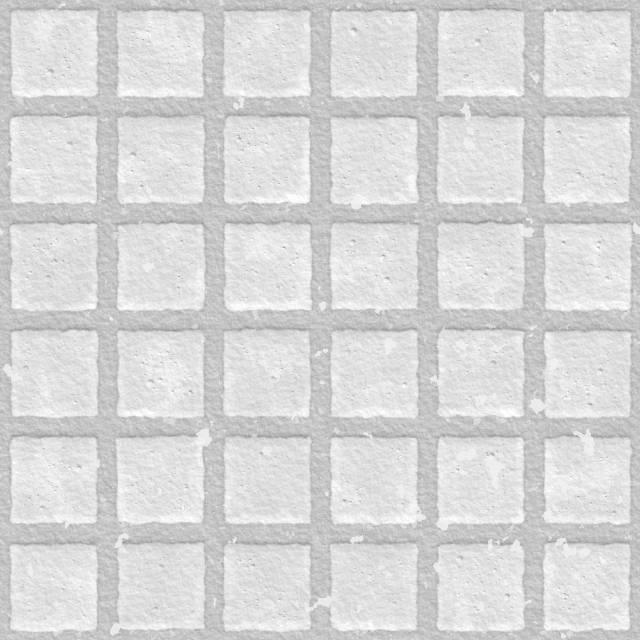
Give the GLSL for this texture, as a WebGL 2 fragment shader.

```glsl
#version 300 es
precision highp float;
// Worn pale square tiles in a six by six grid with rough grey grout, pits and white splashes.
uniform vec2 u_resolution;
out vec4 outColor;

#define TILES 6.0
#define HALF_SIZE 0.404
#define CORNER 0.035
#define EDGE_WOBBLE 0.022
#define FACE_GREY 0.878
#define GROUT_GREY 0.775
#define RIM_LIGHT 0.055
#define EDGE_SHADOW 0.105
#define GRAIN 0.10
#define PIT_DEPTH 0.20
#define SPLASH_GREY 0.945

// Integer hash: two random values per lattice point
vec2 hash2(vec2 p) {
    uvec2 k = uvec2(ivec2(p)) * uvec2(1597u, 3571u);
    uint n = (k.x ^ k.y) * 747796405u + 2891336u;
    n = ((n >> 15) ^ n) * 277803u;
    n = ((n >> 13) ^ n) * 668265u;
    n ^= n >> 16;
    return vec2(n & 65535u, n >> 16) / 65535.0;
}

float cornerSlope(vec2 lattice, vec2 offset, float freq) {
    float angle = 6.28318 * hash2(mod(lattice, freq) + freq).x;
    return dot(vec2(cos(angle), sin(angle)), offset);
}

// Gradient noise that wraps at the canvas border
float gradNoise(vec2 uv, float freq) {
    vec2 i = floor(uv * freq), f = fract(uv * freq);
    vec2 u = f * f * f * (f * (f * 6.0 - 15.0) + 10.0), o = vec2(0.0, 1.0);
    float low = mix(cornerSlope(i, f, freq), cornerSlope(i + o.yx, f - o.yx, freq), u.x);
    float high = mix(cornerSlope(i + o, f - o, freq), cornerSlope(i + 1.0, f - 1.0, freq), u.x);
    return mix(low, high, u.y);
}

float fbm(vec2 uv, float freq) {
    float sum = 0.0, amp = 1.0;
    for (int i = 0; i < 4; i++) {
        sum += amp * gradNoise(uv, freq);
        freq *= 2.0;
        amp *= 0.55;
    }
    return sum;
}

float roundBox(vec2 p, float halfSize, float radius) {
    vec2 q = abs(p) - halfSize + radius;
    return length(max(q, 0.0)) + min(max(q.x, q.y), 0.0) - radius;
}

// Scattered pits: x is the dark hollow, y the lit lower lip
vec2 pits(vec2 uv, float freq, float density) {
    vec2 p = uv * freq, base = floor(p), result = vec2(0.0);
    for (int k = 0; k < 9; k++) {
        vec2 id = base + vec2(k % 3, k / 3) - 1.0;
        vec2 key = mod(id, freq) + 3.0 * freq;
        vec2 place = hash2(key), kind = hash2(key + 517.0);
        vec2 delta = p - id - place;
        float radius = mix(0.16, 0.42, kind.y * kind.y);
        float present = step(kind.x, density);
        float hollow = smoothstep(radius, radius * 0.35, length(delta * vec2(1.0, 1.15)));
        float lip = smoothstep(radius, radius * 0.3, length(delta + vec2(0.3, 0.65) * radius));
        result = max(result, present * vec2(hollow * (1.0 - lip), lip));
    }
    return result;
}

void main() {
    vec2 uv = gl_FragCoord.xy / u_resolution;
    vec2 cell = floor(uv * TILES);
    vec2 tileRnd = hash2(cell + 91.0), wearRnd = hash2(cell + 233.0);
    float soft = max(0.012, TILES / u_resolution.y);

    // Tile outline, slightly shifted and chipped
    vec2 q = fract(uv * TILES) - vec2(0.507, 0.497) + (tileRnd - 0.5) * 0.012;
    q += EDGE_WOBBLE * vec2(fbm(uv, 40.0), fbm(uv + 0.37, 40.0));
    float d = roundBox(q, HALF_SIZE, CORNER);
    float tile = smoothstep(soft, -soft, d);
    float top = smoothstep(-0.04, 0.06, q.y - abs(q.x));
    float bottom = smoothstep(-0.04, 0.06, -q.y - abs(q.x));

    // Shared surface noise, lit from above
    vec2 lightStep = vec2(0.0005, 0.0011);
    float grain = fbm(uv - lightStep, 90.0) - fbm(uv + lightStep, 90.0);
    float cloud = fbm(uv, 18.0);
    float patches = fbm(uv + 0.21, 12.0);

    // Tile face: bright lower and side rims, greyer upper bevel
    float rim = smoothstep(-0.10, -0.035, d + 0.05 * cloud);
    float face = FACE_GREY + 0.03 * cloud + GRAIN * grain + 0.018 * (wearRnd.x - 0.5);
    face += RIM_LIGHT * rim * mix(mix(0.4, 1.0, bottom), -0.5, top);
    face += 0.035 * smoothstep(0.12, 0.4, patches);
    float centre = smoothstep(-0.04, -0.15, d) * smoothstep(-0.5, 0.25, patches + 0.3 * wearRnd.y);
    vec2 pores = pits(uv, 120.0, 0.30), craters = pits(uv, 58.0, 0.10);
    face += centre * (0.06 * (pores.y + craters.y) - PIT_DEPTH * (0.75 * pores.x + craters.x));

    // Grout: coarse, with a shadow beside the tiles
    float grout = GROUT_GREY + 0.03 * cloud + 1.3 * GRAIN * grain;
    grout -= 0.035 * top * smoothstep(0.09, 0.0, d);
    float grey = mix(grout, face, tile);
    float crease = exp(-pow((d - 0.008) / 0.017, 2.0));
    grey -= EDGE_SHADOW * crease * mix(mix(0.5, 0.2, bottom), 1.0, top) * (0.8 + 0.8 * cloud);

    // Pale flecks in the grout, thickest under the tiles
    float flecks = fbm(uv + 0.63, 55.0) + 0.16 * bottom * smoothstep(0.10, 0.02, d) + 0.25 * patches;
    grey = mix(grey, 0.89, 0.75 * (1.0 - tile) * smoothstep(0.50, 0.64, flecks));

    // White splashes, gathered toward the lower right
    vec2 away = (uv - vec2(0.78, 0.27)) / vec2(0.20, 0.24);
    float splash = fbm(uv + 0.47, 22.0) + 0.20 * exp(-dot(away, away));
    grey = mix(grey, SPLASH_GREY, 0.85 * smoothstep(0.53, 0.62, splash));
    outColor = vec4(vec3(clamp(grey, 0.0, 1.0)), 1.0);
}
```
